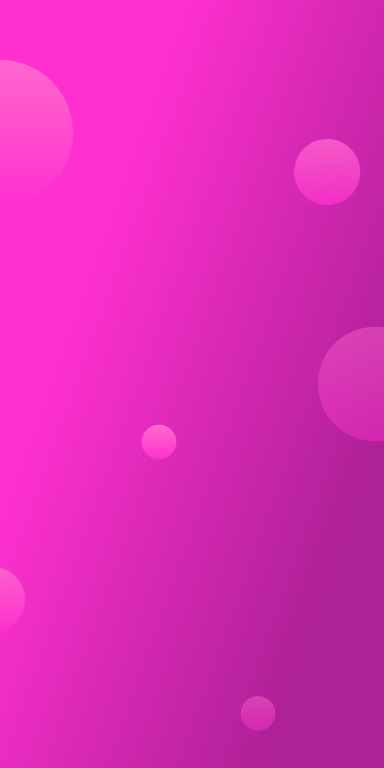
Give the GLSL for this background, as a WebGL 2 fragment shader.

```glsl
#version 300 es
precision highp float;
// A magenta backdrop shaded by a slanted linear gradient, with soft
// translucent discs floating on it. Each disc is a distance function
// filled with a vertical gradient from light pink to hot magenta.

uniform vec2 u_resolution;
out vec4 fragColor;

const vec3 MAGENTA = vec3(1.0, 0.188, 0.812);
const vec3 PLUM = vec3(0.682, 0.129, 0.592);
const vec3 PINK = vec3(1.0, 0.42, 0.808);

// Discs: centre x, centre y measured from the top, radius, opacity
const vec4 DISCS[6] = vec4[6](
    vec4(0.0, 0.346, 0.190, 0.95),
    vec4(0.852, 0.448, 0.086, 0.75),
    vec4(0.977, 1.0, 0.149, 0.42),
    vec4(0.414, 1.151, 0.045, 1.0),
    vec4(-0.021, 1.562, 0.086, 0.8),
    vec4(0.672, 1.858, 0.045, 0.45)
);

vec3 backdrop(vec2 p) {
    float slant = p.x + 0.36 * p.y;
    return mix(MAGENTA, PLUM, clamp((slant - 0.47) / 0.936, 0.0, 1.0));
}

vec3 addDisc(vec3 color, vec2 p, vec4 disc, float pixel) {
    vec2 offset = p - disc.xy;
    float edge = length(offset) - disc.z;
    float coverage = 1.0 - smoothstep(-0.7 * pixel, 0.7 * pixel, edge);
    float height = clamp(0.5 + 0.5 * offset.y / disc.z, 0.0, 1.0);
    return mix(color, mix(PINK, MAGENTA, height), coverage * disc.w);
}

void main() {
    // Canvas widths, with y running down from the top edge
    vec2 p = vec2(gl_FragCoord.x, u_resolution.y - gl_FragCoord.y) / u_resolution.x;
    float pixel = 1.0 / u_resolution.x;

    vec3 color = backdrop(p);
    for (int i = 0; i < 6; i++) {
        color = addDisc(color, p, DISCS[i], pixel);
    }
    fragColor = vec4(color, 1.0);
}
```
